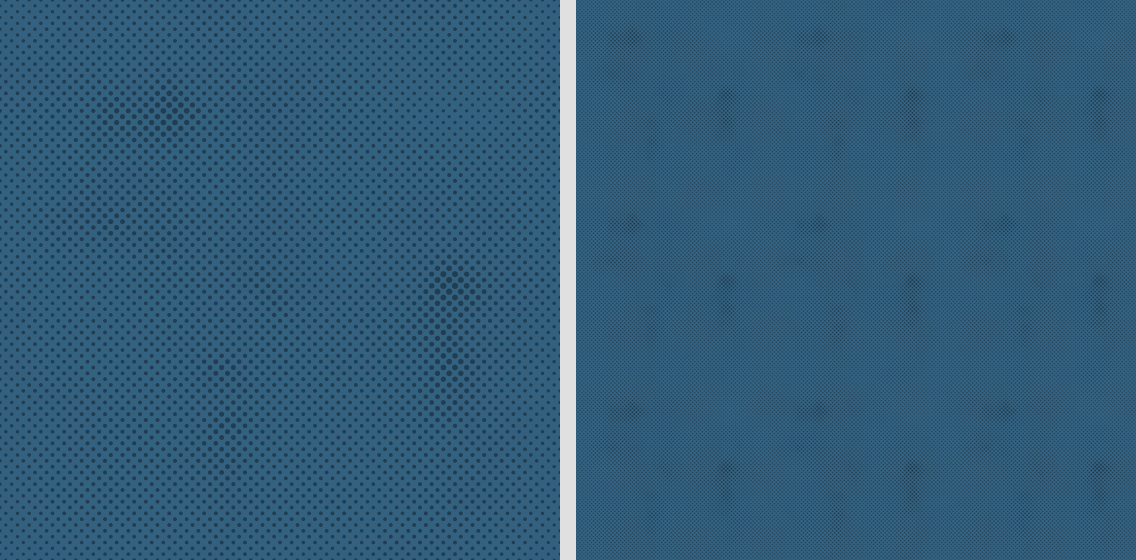
Left, the tile; right, the same tile 3 across and 3 down.
Write a WebGL 2 fragment shader that draws this pattern.

```glsl
#version 300 es
precision highp float;
// Staggered halftone of dark dots on slate blue, swelling in soft cloudy patches.

uniform vec2 u_resolution;
out vec4 fragColor;

const float REPEATS = 48.0;
const vec3 BASE = vec3(0.20, 0.38, 0.50);
const vec3 DOT = vec3(0.125, 0.24, 0.32);
const vec3 RIM = vec3(0.235, 0.415, 0.53);

float hash(vec2 p) {
  return fract(sin(dot(p, vec2(127.1, 311.7))) * 43758.5453);
}

// Value noise that wraps after a whole number of cells.
float wrapNoise(vec2 p, float period) {
  vec2 i = floor(p);
  vec2 f = fract(p);
  f = f * f * (3.0 - 2.0 * f);
  float a = hash(mod(i, period));
  float b = hash(mod(i + vec2(1.0, 0.0), period));
  float c = hash(mod(i + vec2(0.0, 1.0), period));
  float d = hash(mod(i + 1.0, period));
  return mix(mix(a, b, f.x), mix(c, d, f.x), f.y);
}

// Layered noise over the unit tile, from 0 to 1.
float clouds(vec2 uv, float period) {
  float sum = 0.0;
  float weight = 0.5;
  for (int octave = 0; octave < 3; octave++) {
    sum += weight * wrapNoise(uv * period, period);
    period *= 2.0;
    weight *= 0.5;
  }
  return sum / 0.875;
}

// Dot radius in cells: gentle drift plus a few strong swells.
float dotRadius(vec2 uv) {
  float n = clouds(uv, 5.0);
  return 0.135 + 0.07 * n + 0.08 * smoothstep(0.62, 0.85, n);
}

// Signed distance to the nearest dot of one sublattice.
float dotDistance(vec2 grid, vec2 offset) {
  vec2 center = floor(grid - offset + 0.5) + offset;
  return length(grid - center) - dotRadius(center / REPEATS);
}

void main() {
  vec2 uv = gl_FragCoord.xy / u_resolution;
  vec2 grid = uv * REPEATS;
  float soft = 0.7 * REPEATS / min(u_resolution.x, u_resolution.y);

  // Two interleaved square lattices form the diagonal grid.
  float dist = min(dotDistance(grid, vec2(0.5, 0.0)),
                   dotDistance(grid, vec2(0.0, 0.5)));

  // Ground with a faint tonal drift.
  vec3 color = BASE * (0.985 + 0.03 * clouds(uv, 8.0));

  // Thin pale rim, then the dot itself.
  float rim = 1.0 - smoothstep(0.02, 0.02 + soft, dist);
  color = mix(color, RIM, 0.35 * rim);
  color = mix(color, DOT, 1.0 - smoothstep(-soft, soft, dist));

  fragColor = vec4(color, 1.0);
}
```
